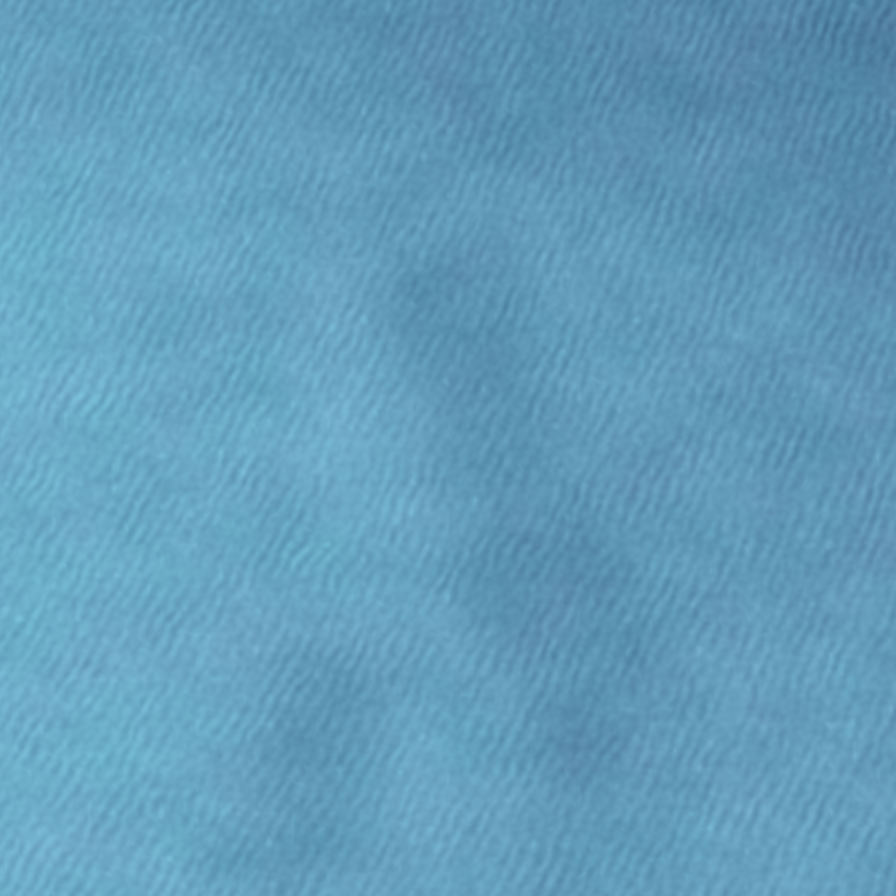
A Shadertoy shader for this texture:

```glsl
// Soft light-blue denim: slanted twill ribs, fuzzy yarn grain and shallow shaded folds.
#define MID_BLUE     vec3(0.386, 0.613, 0.730)
#define LIGHT_STEP   vec3(0.046, 0.062, 0.055)
#define HUE_DRIFT    vec3(0.024, -0.007, 0.008)
#define RIB_COUNT    62.0
#define RIB_ANGLE    1.16
#define RIB_BEND     0.16
#define RIB_CONTRAST 0.36
#define GRAIN        1.15
#define FOLD_DEPTH   0.60
#define BROAD_LIGHT  1.38
#define MOTTLE       0.50

const float TAU = 6.2831853;

vec2 hashGradient(vec2 cell) {
    vec3 h = fract(cell.xyx * vec3(0.1031, 0.1030, 0.0973));
    h += dot(h, h.yzx + 33.33);
    float angle = TAU * fract((h.x + h.y) * h.z);
    return vec2(cos(angle), sin(angle));
}

float gradientNoise(vec2 p) {
    vec2 i = floor(p), f = fract(p);
    vec2 w = f * f * f * (f * (f * 6.0 - 15.0) + 10.0);
    vec2 e = vec2(1.0, 0.0);
    float bottom = mix(dot(hashGradient(i), f),
                       dot(hashGradient(i + e.xy), f - e.xy), w.x);
    float top = mix(dot(hashGradient(i + e.yx), f - e.yx),
                    dot(hashGradient(i + e.xx), f - e.xx), w.x);
    return mix(bottom, top, w.y);
}

float fbm(vec2 p) {
    float sum = 0.0, amplitude = 1.0;
    for (int octave = 0; octave < 3; octave++) {
        sum += amplitude * gradientNoise(p);
        p = mat2(1.6, 1.2, -1.2, 1.6) * p + 7.3;
        amplitude *= 0.5;
    }
    return sum;
}

// Soft shadow along a crease from a to b
float crease(vec2 p, vec2 a, vec2 b, float width) {
    vec2 ab = b - a;
    float along = clamp(dot(p - a, ab) / dot(ab, ab), 0.0, 1.0);
    float d = length(p - a - along * ab) / width;
    return exp(-d * d);
}

// Broad light: bright left side, dim upper right, shallow creases
float foldLight(vec2 p) {
    vec2 q = p + 0.035 * vec2(fbm(p * 4.0), fbm(p * 4.0 + 19.0));
    float light = 0.76 - 1.2 * q.x;
    light -= 0.75 * smoothstep(0.72, 1.08, q.y + 0.12 * q.x);
    light += 0.45 * smoothstep(0.5, 0.1, q.y) * smoothstep(0.55, 0.9, q.x);
    light -= FOLD_DEPTH * crease(q, vec2(0.50, 0.66), vec2(0.68, 0.16), 0.085);
    light -= FOLD_DEPTH * crease(q, vec2(0.37, 0.22), vec2(0.31, 0.06), 0.075);
    light += 0.3 * crease(q, vec2(0.38, 0.58), vec2(0.50, 0.04), 0.07);
    light += 0.3 * fbm(p * vec2(4.0, 5.5) + 3.7);
    return BROAD_LIGHT * light + MOTTLE * fbm(p * vec2(12.0, 15.0) + 23.0);
}

// Diagonal ribs, broken up by uneven yarn
float twill(vec2 p) {
    vec2 along = vec2(cos(RIB_ANGLE), sin(RIB_ANGLE));
    vec2 across = vec2(along.y, -along.x);
    float u = dot(p, across) - RIB_BEND * p.y * (1.0 - p.x);
    float v = dot(p, along);
    float wobble = 0.55 * gradientNoise(p * 9.0) + 0.35 * gradientNoise(p * 42.0 + 5.0);
    float strength = clamp(0.85 + 1.3 * gradientNoise(p * 17.0 + 31.0), 0.2, 1.5);
    float ribs = RIB_CONTRAST * strength * sin(TAU * (u * RIB_COUNT + wobble));
    float yarn = gradientNoise(vec2(u * 1.6, v * 0.9) * RIB_COUNT + 11.0);
    float fuzz = gradientNoise(p * RIB_COUNT * 1.9 + 47.0);
    return ribs + GRAIN * (0.6 * yarn + 0.5 * fuzz);
}

void mainImage(out vec4 fragColor, in vec2 fragCoord) {
    vec2 p = fragCoord / iResolution.xy;
    float light = foldLight(p) + twill(p);

    // Sparse pale lint
    float lint = smoothstep(0.3, 0.65, gradientNoise(p * vec2(75.0, 60.0) + 83.0));
    light += 0.7 * lint;

    // Slow drift between cyan and violet-tinged blue
    float drift = 0.6 * (p.x - 0.5) + 0.8 * fbm(p * 9.0 + 61.0);
    vec3 color = MID_BLUE + LIGHT_STEP * light + HUE_DRIFT * drift;
    fragColor = vec4(clamp(color, 0.0, 1.0), 1.0);
}
```
